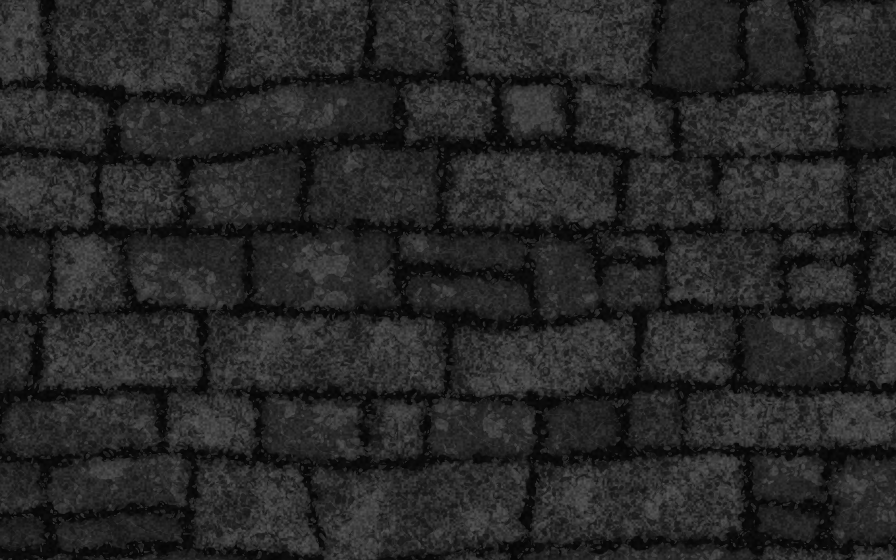
Reproduce this texture procedurally as a Shadertoy shader.

```glsl
// A dark wall of rough stone blocks in uneven courses with deep, crumbly joints.
// Jittered rows and columns give rounded boxes; fractal noise wears their edges,
// and clustered round spots add lichen, pits and loose grit.

const float ROWS = 7.0;            // courses over the canvas height
const float ROW_JITTER = 0.68;     // uneven course height
const float COLUMN_JITTER = 0.72;  // uneven block width
const float MERGE_CHANCE = 0.45;   // share of even edges left out
const float SPLIT_CHANCE = 0.3;    // share of tall blocks cut into two layers
const float SPLIT_HEIGHT = 0.15;   // least height of a block that may be cut
const float JOINT = 0.0055;        // half width of the joints
const float CORNER = 0.016;        // corner radius of the blocks
const float EDGE_WEAR = 0.026;     // raggedness of the block outline
const float GRAIN = 0.30;          // contrast of the stone grain
const vec3 MORTAR = vec3(0.018);
const vec3 GRIT = vec3(0.165);
const vec3 SMOOTH_STONE = vec3(0.150);
const vec3 ROUGH_STONE = vec3(0.190);
const vec3 LICHEN = vec3(0.285);
const vec3 PIT = vec3(0.075);

float hash(vec2 p) {
    vec3 q = fract(vec3(p.xyx) * 0.1031);
    q += dot(q, q.yzx + 33.33);
    return fract((q.x + q.y) * q.z);
}

float noise(vec2 p) {
    vec2 i = floor(p), f = fract(p);
    f = f * f * (3.0 - 2.0 * f);
    return mix(mix(hash(i), hash(i + vec2(1, 0)), f.x),
               mix(hash(i + vec2(0, 1)), hash(i + vec2(1, 1)), f.x), f.y);
}

float fbm(vec2 p) {
    float sum = 0.0, amplitude = 0.53;
    for (int i = 0; i < 4; i++) {
        sum += amplitude * noise(p);
        p = mat2(1.6, 1.2, -1.2, 1.6) * p + 17.3;
        amplitude *= 0.5;
    }
    return sum;
}

// Coverage by scattered discs, one candidate per grid cell
float spots(vec2 p, float scale, float density) {
    p *= scale;
    float blur = 0.04 + 0.4 * scale / iResolution.y;
    float cover = 0.0;
    for (int y = -1; y <= 1; y++)
    for (int x = -1; x <= 1; x++) {
        vec2 cell = floor(p) + vec2(x, y);
        vec2 center = cell + vec2(hash(cell + 3.7), hash(cell + 41.2));
        float radius = mix(0.2, 0.65, hash(cell + 77.1));
        float present = smoothstep(-0.04, 0.04, density - hash(cell + 11.9));
        float disc = 1.0 - smoothstep(radius - blur, radius + blur, length(p - center));
        cover = max(cover, disc * present);
    }
    return cover;
}

float rowEdge(float i) {
    return (i + ROW_JITTER * (hash(vec2(i, 7.0)) - 0.5)) / ROWS;
}

float columnEdge(float i, float row, float width) {
    return (i + COLUMN_JITTER * (hash(vec2(i, row * 3.0 + 19.0)) - 0.5)) * width;
}

bool edgeMissing(float i, float row) {
    return mod(i, 2.0) < 0.5 && hash(vec2(i + 50.0, row + 90.0)) < MERGE_CHANCE;
}

// Signed distance to the block around p (x) and the block's random seed (y)
vec2 block(vec2 p) {
    float row = floor(p.y * ROWS);
    if (p.y < rowEdge(row)) row -= 1.0;
    else if (p.y >= rowEdge(row + 1.0)) row += 1.0;
    float width = mix(0.145, 0.215, hash(vec2(row, 31.0)));
    p.x += hash(vec2(row, 63.0)) * width;

    float col = floor(p.x / width);
    if (p.x < columnEdge(col, row, width)) col -= 1.0;
    else if (p.x >= columnEdge(col + 1.0, row, width)) col += 1.0;
    float last = col + 1.0;
    if (edgeMissing(col, row)) col -= 1.0;
    if (edgeMissing(last, row)) last += 1.0;

    vec2 low = vec2(columnEdge(col, row, width), rowEdge(row));
    vec2 high = vec2(columnEdge(last, row, width), rowEdge(row + 1.0));
    float seed = hash(vec2(col + 5.0, row + 23.0));
    if (high.y - low.y > SPLIT_HEIGHT && hash(vec2(col, row + 140.0)) < SPLIT_CHANCE) {
        float cut = mix(low.y, high.y, mix(0.35, 0.65, seed));
        if (p.y < cut) high.y = cut;
        else { low.y = cut; seed = fract(seed + 0.43); }
    }

    vec2 halfSize = 0.5 * (high - low);
    vec2 q = p - 0.5 * (low + high);
    q += (fract(seed * 37.0) - 0.5) * 0.012 * vec2(-q.y, q.x) / halfSize.x;
    float inset = JOINT + 0.006 * fract(seed * 71.0);
    vec2 d = abs(q) - halfSize + inset + CORNER;
    return vec2(length(max(d, 0.0)) + min(max(d.x, d.y), 0.0) - CORNER, seed);
}

void mainImage(out vec4 fragColor, in vec2 fragCoord) {
    vec2 p = fragCoord / iResolution.y;
    vec2 bend = vec2(noise(p * 5.0 + 9.0), noise(p * vec2(3.2, 2.5) + 60.0)) - 0.5;
    vec2 stone = block(p + bend * vec2(0.035, 0.05));
    float seed = stone.y;
    float wear = fbm(p * 42.0) - 0.5;
    float d = stone.x + EDGE_WEAR * wear + 0.012 * (noise(p * 150.0) - 0.5);

    // Stone face: tone, grain and faint veins
    vec2 local = p + seed * 13.0;
    float rough = smoothstep(0.2, 0.75, fract(seed * 19.0));
    float clump = fbm(local * 13.0);
    float grain = 0.45 * fbm(local * 80.0) + 0.55 * noise(local * 270.0) - 0.5;
    vec3 color = mix(SMOOTH_STONE, ROUGH_STONE, rough);
    color += GRAIN * mix(0.5, 1.0, rough) * grain + 0.06 * (clump - 0.5);
    float vein = abs(fbm(local * vec2(9.0, 15.0) + 31.0) - 0.5);
    color += 0.04 * (1.0 - rough) * (1.0 - smoothstep(0.0, 0.014, vein));

    // Pits, lichen spots and a few broad pale patches
    vec2 ragged = p + 0.012 * (vec2(noise(p * 70.0), noise(p * 70.0 + 40.0)) - 0.5);
    float pits = spots(ragged + 5.0, 110.0, 0.05 + 0.25 * rough + 0.5 * (0.5 - clump));
    color = mix(color, PIT, 0.6 * pits);
    float crowd = 0.08 + 0.2 * rough + 1.3 * (clump - 0.5);
    float lichen = max(spots(ragged, 56.0, crowd - 0.08), 0.9 * spots(ragged + 2.0, 125.0, crowd));
    float limit = mix(0.58, 0.85, fract(seed * 53.0));
    lichen = max(lichen, smoothstep(limit, limit + 0.02, clump + 0.2 * wear));
    color = mix(color, LICHEN + 0.2 * grain, 0.68 * lichen);

    // Shaded rim, dark joint and loose grit
    color *= mix(0.74, 1.0, 1.0 - smoothstep(-0.018, 0.0, d));
    float face = 1.0 - smoothstep(-0.004, 0.004, d);
    float gritDensity = 0.06 + 0.44 * (1.0 - smoothstep(-0.002, 0.018, d));
    float grit = spots(ragged + 8.0, 135.0, gritDensity);
    vec3 joint = mix(MORTAR + 0.04 * noise(p * 200.0), GRIT + 0.2 * grain, 0.85 * grit);
    fragColor = vec4(clamp(mix(joint, color, face), 0.0, 1.0), 1.0);
}
```
